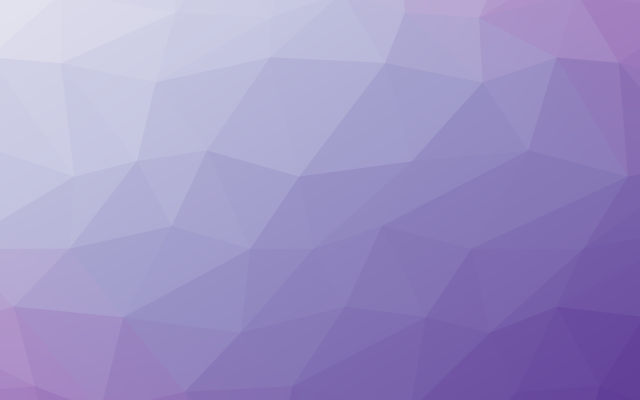
A WebGL 1 fragment shader for this background:

```glsl
precision highp float;
// Low-poly background: a wave-bent triangle mesh shaded from pale lilac to deep violet.
uniform vec2 u_resolution;

#define ASPECT 1.6
#define ORIGIN vec2(0.146, 0.021)
#define SPACING vec2(0.225, 0.194)
#define WAVE vec2(0.079, 0.038)
#define ROW_SHIFT vec2(0.085, -0.046)
#define ROW_DRIFT 0.0023
#define TONE_JITTER 0.035
#define INNER_GRADIENT 0.25

float hash(vec2 p) {
  return fract(sin(dot(p, vec2(127.1, 311.7))) * 43758.55);
}

// Mesh vertex at (column, row), with y pointing down.
vec2 vertexAt(vec2 cell) {
  float bump = exp(-3.0 * (cell.y - 1.0) * (cell.y - 1.0));
  vec2 phase = vec2(0.9 * (cell.x - 1.7 - 2.1 * cell.y),
                    2.09 * (cell.x - 4.6 + 0.7 * cell.y));
  vec2 v = ORIGIN + SPACING * cell + WAVE * cos(phase) + ROW_SHIFT * bump;
  v.x -= ROW_DRIFT * cell.y * cell.y;
  return v;
}

// Diagonal colour ramp with a pink tint in the two side corners.
vec3 palette(vec2 p, float shift) {
  vec2 uv = clamp(p / vec2(ASPECT, 1.0), 0.0, 1.0);
  float t = clamp(0.5 * (uv.x + uv.y) + shift, 0.0, 1.0);
  vec3 pale = vec3(0.895, 0.895, 0.94);
  vec3 lilac = vec3(0.765, 0.768, 0.877);
  vec3 lavender = vec3(0.60, 0.58, 0.78);
  vec3 violet = vec3(0.36, 0.22, 0.58);
  vec3 color = mix(pale, lilac, clamp(t * 4.0, 0.0, 1.0));
  color = mix(color, lavender, clamp(t * 4.0 - 1.0, 0.0, 1.0));
  color = mix(color, violet, clamp(t * 2.0 - 1.0, 0.0, 1.0));
  float corner = smoothstep(0.45, 1.0, abs(uv.x - uv.y));
  return color + corner * vec3(0.05, -0.065, -0.02);
}

// Signed distance to the line a-b, positive on the inner side.
float edgeDistance(vec2 p, vec2 a, vec2 b) {
  vec2 d = normalize(b - a);
  return d.x * (p.y - a.y) - d.y * (p.x - a.x);
}

// Facet colour in rgb, weighted by its smoothed coverage in alpha.
vec4 facet(vec2 p, vec2 a, vec2 b, vec2 c, float seed, vec2 cell) {
  float inside = min(edgeDistance(p, a, b),
                     min(edgeDistance(p, b, c), edgeDistance(p, c, a)));
  float coverage = clamp(inside * u_resolution.y + 0.5, 0.0, 1.0);
  vec2 center = (a + b + c) / 3.0;
  float shift = TONE_JITTER * (hash(cell + seed) - 0.5);
  return vec4(palette(mix(center, p, INNER_GRADIENT), shift), 1.0) * coverage;
}

void main() {
  vec2 uv = gl_FragCoord.xy / u_resolution;
  vec2 p = vec2(uv.x * ASPECT, 1.0 - uv.y);
  vec4 sum = vec4(0.0);

  // Split every mesh cell into two facets.
  for (int row = -1; row < 6; row++) {
    for (int col = -2; col < 8; col++) {
      vec2 cell = vec2(float(col), float(row));
      vec2 tl = vertexAt(cell);
      vec2 tr = vertexAt(cell + vec2(1.0, 0.0));
      vec2 bl = vertexAt(cell + vec2(0.0, 1.0));
      vec2 br = vertexAt(cell + vec2(1.0, 1.0));

      // Diagonals fall in the second row and toward the lower left.
      bool falling = row == 1 || cell.x < 2.0 * cell.y - 5.5;
      if (falling) {
        sum += facet(p, tl, tr, br, 0.3, cell);
        sum += facet(p, tl, br, bl, 7.7, cell);
      } else {
        sum += facet(p, tl, tr, bl, 0.3, cell);
        sum += facet(p, tr, br, bl, 7.7, cell);
      }
    }
  }
  vec3 color = sum.a > 0.001 ? sum.rgb / sum.a : palette(p, 0.0);
  gl_FragColor = vec4(color, 1.0);
}
```
